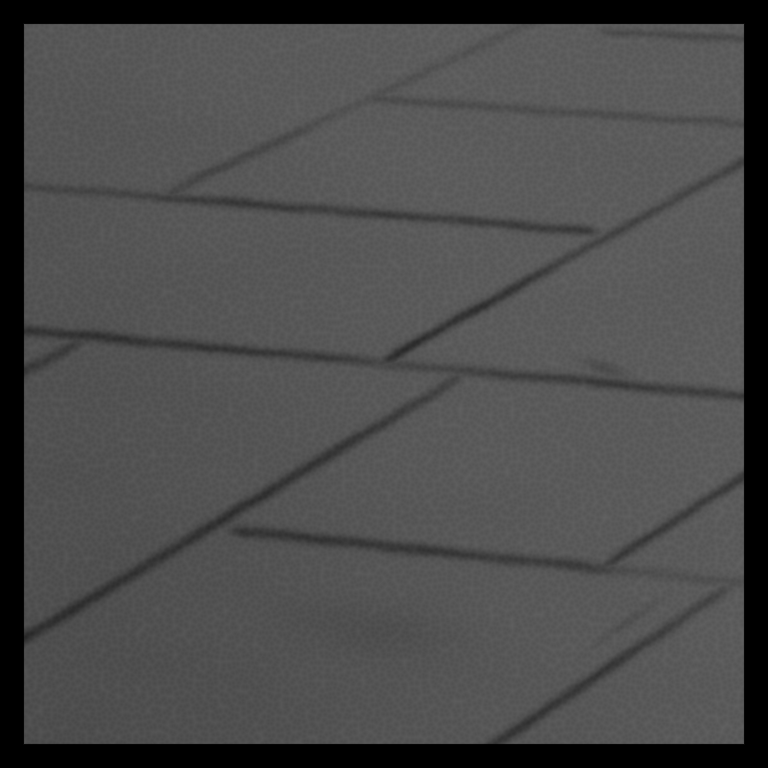
Reproduce this texture procedurally as a WebGL 1 fragment shader.

```glsl
precision highp float;
// Worn grey paving slabs seen at a slant, with dark soft joints and a black frame.
uniform vec2 u_resolution;

#define FRAME 0.03125
#define STONE_DARK 0.300
#define STONE_LIGHT 0.362
#define JOINT_DEPTH 0.185
#define JOINT_WIDTH 0.0068
#define GRAIN_SCALE 150.0
#define GRAIN_AMOUNT 0.040
#define MOTTLE_AMOUNT 0.007

vec2 hash2(vec2 p) {
  vec3 q = fract(p.xyx * vec3(0.1031, 0.1030, 0.0973));
  q += dot(q, q.yzx + 33.33);
  return fract((q.xx + q.yz) * q.zy);
}

// Distance to the nearest scattered point
float cellular(vec2 p) {
  vec2 cell = floor(p), f = fract(p);
  float nearest = 2.0;
  for (int j = -1; j <= 1; j++) {
    for (int i = -1; i <= 1; i++) {
      vec2 o = vec2(float(i), float(j));
      vec2 d = o + hash2(cell + o) - f;
      nearest = min(nearest, dot(d, d));
    }
  }
  return sqrt(nearest);
}

// Layered sines, about -1 to 1
float waves(vec2 p) {
  float sum = 0.0, amp = 0.5;
  for (int i = 0; i < 4; i++) {
    sum += amp * sin(p.x + 1.7 * sin(p.y)) * cos(p.y * 0.9 + sin(p.x * 0.7));
    p = mat2(1.5, 1.1, -1.1, 1.5) * p + 2.3;
    amp *= 0.55;
  }
  return sum;
}

// Height of a cross joint: rows spread apart toward the viewer
float rowHeight(float row, float x) {
  float middle = 0.026 + 0.1055 * row + 0.0221 * row * (row - 1.0);
  return middle + (0.055 + 0.012 * row) * (x - 0.521);
}

// Soft profile of a joint with the given vertical offset and slope
float joint(float offset, float slope, float width) {
  float d = offset * inversesqrt(1.0 + slope * slope) / width;
  return exp(-d * d);
}

// Soft slanted stain
float smudge(vec2 p, vec2 center, vec2 size, float slope) {
  vec2 d = p - center;
  d.y -= slope * d.x;
  d /= size;
  return exp(-dot(d, d));
}

// Joints across the view; some stop at a slab edge
float crossJoints(vec2 p) {
  float shade = 0.0;
  for (int i = 0; i < 5; i++) {
    float row = float(i);
    float start = i < 2 ? 0.78 - 0.305 * row : (i == 4 ? 0.30 : -0.1);
    float end = i == 2 ? 0.78 : 1.1;
    float span = smoothstep(start - 0.012, start + 0.02, p.x)
               * (1.0 - smoothstep(end - 0.02, end + 0.012, p.x));
    float strength = i < 2 ? 0.36 : 0.70;
    if (i == 4) strength *= 1.0 - 0.6 * smoothstep(0.76, 0.82, p.x);
    if (i == 3) strength *= 0.6 + 0.4 * smoothstep(0.04, 0.12, abs(p.x - 0.54));
    if (i == 2) strength *= 0.5 + 0.5 * smoothstep(0.10, 0.30, p.x);
    float width = JOINT_WIDTH * (0.85 + 0.07 * row);
    shade = max(shade, span * strength * joint(p.y - rowHeight(row, p.x), 0.09, width));
  }
  return shade;
}

// Slanted joints: one set climbs from a row, the other drops away from one
float slantedJoints(vec2 p) {
  float shade = 0.0;
  for (int i = 0; i < 3; i++) {
    float k = float(i);
    float x = 0.208 + 0.287 * k, slope = 0.47 + 0.085 * k;
    float y = rowHeight(2.0 + k, x) - slope * (p.x - x);
    float strength = i == 0 ? 0.42 : (i == 1 ? 0.98 : 0.74);
    strength *= 1.0 - 0.42 * smoothstep(0.17, 0.25, p.x - x);
    float span = smoothstep(-0.012, 0.02, p.x - x);
    shade = max(shade, span * strength * joint(p.y - y, slope, JOINT_WIDTH));

    x = 0.117 + 0.569 * k - 0.074 * k * k;
    slope = 0.53 + 0.07 * k;
    y = rowHeight(i == 2 ? 4.0 : 3.0, x) - slope * (p.x - x);
    span = smoothstep(-0.012, 0.03, x - p.x);
    strength = 0.52 + 0.25 * smoothstep(0.02, 0.20, x - p.x);
    shade = max(shade, span * strength * joint(p.y - y, slope, JOINT_WIDTH * 1.12));
  }
  return shade;
}

void main() {
  vec2 uv = gl_FragCoord.xy / u_resolution;
  vec2 p = vec2(uv.x, 1.0 - uv.y);

  // Stone: broad light, mottling and fine grain
  float light = smoothstep(-0.1, 0.85, uv.x * 0.65 + uv.y * 0.45);
  float gray = mix(STONE_DARK, STONE_LIGHT, light) + MOTTLE_AMOUNT * waves(p * vec2(11.0, 19.0));
  gray += GRAIN_AMOUNT * (cellular(p * GRAIN_SCALE) - 0.48);

  // Joints with ragged edges and uneven wear
  vec2 ragged = p + 0.0022 * vec2(0.0, waves(p * 42.0));
  float wear = 0.92 + 0.22 * waves(p * 27.0 + 4.0);
  gray -= JOINT_DEPTH * wear * max(crossJoints(ragged), slantedJoints(ragged));

  // Stains and scuffs
  gray -= 0.065 * smudge(ragged, vec2(0.785, 0.478), vec2(0.028, 0.009), 0.25);
  gray -= 0.045 * smudge(ragged, vec2(0.815, 0.812), vec2(0.040, 0.007), -0.70);
  gray -= 0.025 * smudge(p, vec2(0.49, 0.82), vec2(0.11, 0.035), 0.10);

  // Black frame
  vec2 inset = 0.5 - FRAME - abs(uv - 0.5);
  float edge = 0.75 / min(u_resolution.x, u_resolution.y);
  gray *= smoothstep(-edge, edge, min(inset.x, inset.y));
  gl_FragColor = vec4(vec3(gray), 1.0);
}
```
